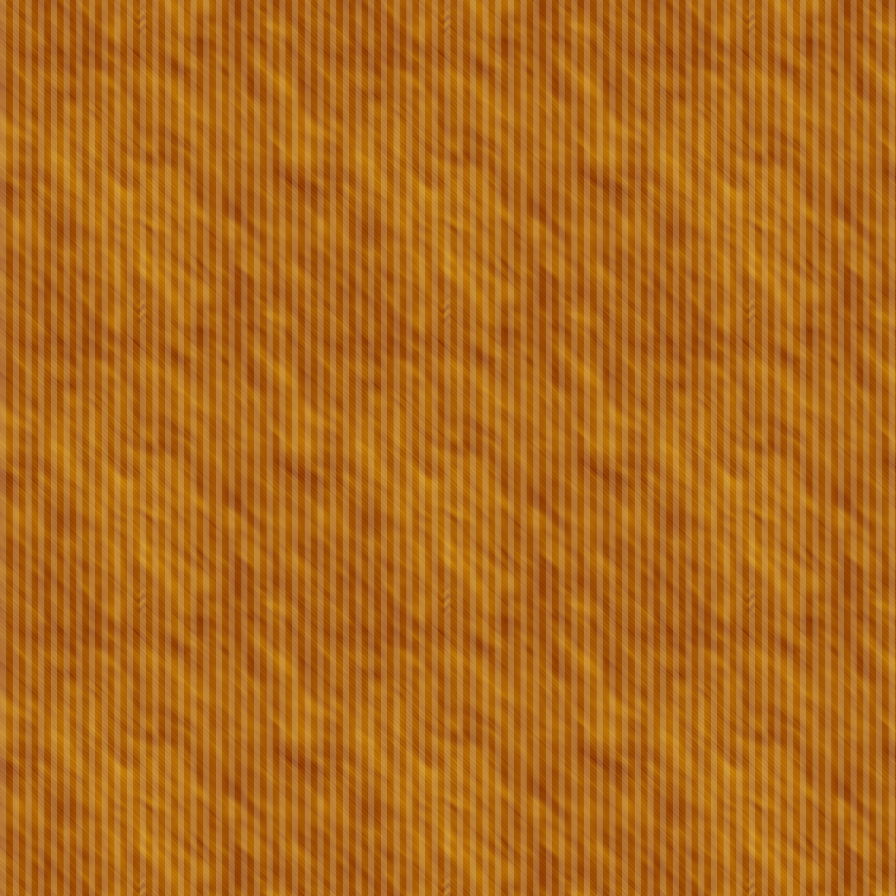
This pattern is drawn by a WebGL 2 fragment shader. Its source:

```glsl
#version 300 es
precision highp float;
// Amber cloth: a seamless tile of short diagonal blotches and fine hatching,
// repeated about three times each way, under translucent vertical stripes.
// Warped, sheared periodic noise makes the cloth; a white veil the stripes.

uniform vec2 u_resolution;
out vec4 fragColor;

const vec2 TILE_SIZE = vec2(0.340, 0.323);   // fraction of the canvas
const float STRIPES_PER_TILE = 24.0;
const float STRIPE_PHASE = 0.25;             // centre of a light stripe
const float STRIPE_WIDTH = 0.48;             // share of the stripe period
const float VEIL_OPACITY = 0.195;
const vec3 DEEP_AMBER = vec3(0.54, 0.21, 0.00);
const vec3 GOLD = vec3(0.78, 0.51, 0.035);
const float MEAN_TONE = 0.49;
const float MOTTLE_CONTRAST = 1.4;
const float HATCH_LINES = 64.0;              // per tile, across the diagonal
const float HATCH_STRENGTH = 0.09;
const float SCRATCH_STRENGTH = 0.20;
const float BROAD_SHADE = 0.02;
const float WARP = 0.035;
const vec2 RIPPLE_CENTRE = vec2(0.465, 0.075);
const vec2 RIPPLE_SIZE = vec2(0.020, 0.045);
const float RIPPLE_STRENGTH = 0.25;
const float TAU = 6.28318;

float hash(vec2 cell, float seed) {
    vec3 q = fract(vec3(cell.xyx + seed * 7.31) * vec3(0.1031, 0.1030, 0.0973));
    q += dot(q, q.yzx + 33.33);
    return fract((q.x + q.y) * q.z);
}

// Value noise that wraps after "period" cells.
float periodicNoise(vec2 p, vec2 period, float seed) {
    vec2 cell = floor(p);
    vec2 f = p - cell;
    f = f * f * f * (f * (f * 6.0 - 15.0) + 10.0);
    vec2 lo = mod(cell, period);
    vec2 hi = mod(cell + 1.0, period);
    float nearRow = mix(hash(lo, seed), hash(vec2(hi.x, lo.y), seed), f.x);
    float farRow = mix(hash(vec2(lo.x, hi.y), seed), hash(hi, seed), f.x);
    return mix(nearRow, farRow, f.y);
}

// Noise stretched along the falling diagonal; "cells" = across, along.
// Averaging both shears keeps the streaks symmetric about the diagonal.
float streakNoise(vec2 tile, vec2 cells, float seed) {
    float across = tile.x - tile.y;
    float a = periodicNoise(vec2(across, tile.x) * cells, cells, seed);
    float b = periodicNoise(vec2(across, tile.y) * cells, cells, seed + 5.0);
    return (a + b - 1.0) * 0.7071;
}

// Bends the streaks into short curved strokes without breaking the tile.
vec2 warped(vec2 tile) {
    vec2 cells = vec2(7.0);
    float dx = periodicNoise(tile * cells, cells, 21.0) - 0.5;
    float dy = periodicNoise(tile * cells, cells, 22.0) - 0.5;
    return tile + WARP * vec2(dx, dy);
}

// Even diagonal weave that fades in and out in patches.
float hatch(vec2 tile) {
    float lines = sin(TAU * HATCH_LINES * (tile.x - tile.y));
    return lines * periodicNoise(tile * 6.0, vec2(6.0), 31.0);
}

// Small stack of wavy creases, wrapped within the tile.
float ripple(vec2 tile) {
    vec2 d = fract(tile - RIPPLE_CENTRE + 0.5) - 0.5;
    vec2 e = d / RIPPLE_SIZE;
    float wave = sin(TAU * (d.y / 0.036 + 0.3 * sin(2.5 * e.x)));
    return wave * exp(-dot(e, e));
}

// Brightness of the cloth, 0 = deep amber, 1 = gold.
float clothTone(vec2 tile) {
    vec2 bent = warped(tile);
    float mottle = 0.13 * streakNoise(bent, vec2(5.0, 4.0), 11.0)
                 + 0.30 * streakNoise(bent, vec2(11.0, 10.0), 12.0)
                 + 0.28 * streakNoise(bent, vec2(19.0, 18.0), 13.0)
                 + 0.16 * streakNoise(bent, vec2(36.0, 30.0), 14.0);
    float scratches = streakNoise(tile, vec2(80.0, 16.0), 15.0);
    float shade = -cos(TAU * (tile.y - 0.1));
    return MEAN_TONE + MOTTLE_CONTRAST * mottle + BROAD_SHADE * shade
         + SCRATCH_STRENGTH * scratches + HATCH_STRENGTH * hatch(tile)
         + RIPPLE_STRENGTH * ripple(tile);
}

// Coverage of the light stripe, smoothed over one pixel.
float stripeCoverage(float tileX) {
    float pixel = STRIPES_PER_TILE / (TILE_SIZE.x * u_resolution.x);
    float offset = fract(tileX * STRIPES_PER_TILE - STRIPE_PHASE + 0.5) - 0.5;
    float edge = abs(offset) - 0.5 * STRIPE_WIDTH;
    return 1.0 - smoothstep(-0.5 * pixel, 0.5 * pixel, edge);
}

void main() {
    // Tiles are counted from the top left corner.
    vec2 uv = gl_FragCoord.xy / u_resolution;
    vec2 tile = vec2(uv.x, 1.0 - uv.y) / TILE_SIZE;

    vec3 color = mix(DEEP_AMBER, GOLD, clamp(clothTone(tile), 0.0, 1.0));
    color = mix(color, vec3(1.0), VEIL_OPACITY * stripeCoverage(tile.x));
    fragColor = vec4(color, 1.0);
}
```
